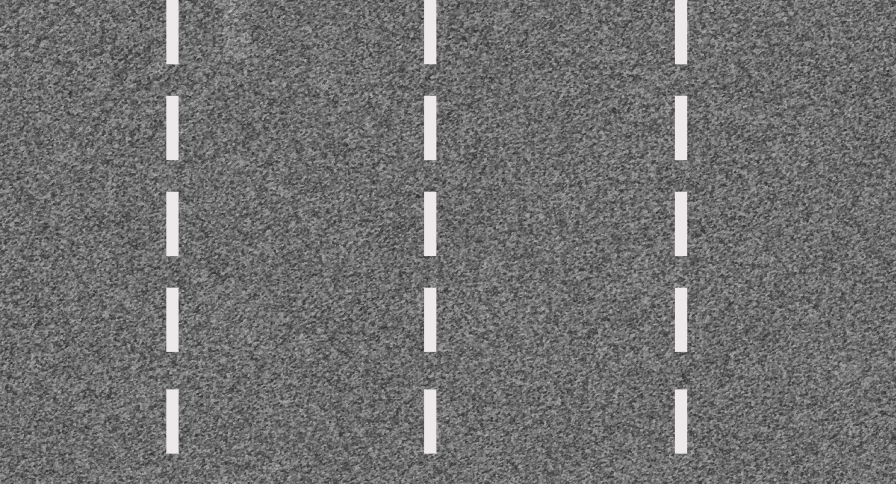
Give the GLSL for this texture, as a WebGL 2 fragment shader.

```glsl
#version 300 es
precision highp float;
// Grainy grey asphalt with three columns of five pale lane dashes.

uniform vec2 u_resolution;
out vec4 fragColor;

const vec3 ASPHALT = vec3(0.43);
const vec3 PAINT = vec3(0.93, 0.915, 0.92);
const float GRAIN_CONTRAST = 0.52;

// Lane layout, in canvas heights measured from the top left
const vec2 FIRST_DASH = vec2(0.3563, 0.0664);
const vec2 DASH_PITCH = vec2(0.5254, 0.1981);
const vec2 DASH_HALF = vec2(0.0127, 0.0664);
const vec2 LAST_DASH = vec2(2.0, 4.0);
const float MIDDLE_SHIFT = 0.0072;
const float LAST_ROW_SHIFT = 0.0121;

// Integer hash: three random values per cell
vec3 hash3(ivec2 cell, uint seed) {
    uvec3 v = uvec3(uint(cell.x + 4096), uint(cell.y + 4096), seed);
    v = v * 1664525u + 1013904223u;
    v += v.yzx * v.zxy;
    v ^= v >> 16u;
    v += v.yzx * v.zxy;
    return vec3(v >> 8u) / 16777216.0;
}

// Soft cellular noise: tones of nearby scattered grains, blended by distance
float grain(vec2 p, uint seed) {
    ivec2 base = ivec2(floor(p));
    float tone = 0.0;
    float total = 0.0;
    for (int j = -1; j <= 1; j++) {
        for (int i = -1; i <= 1; i++) {
            ivec2 cell = base + ivec2(i, j);
            vec3 h = hash3(cell, seed);
            vec2 d = vec2(cell) + h.xy - p;
            float weight = exp(-6.0 * dot(d, d));
            tone += weight * h.z;
            total += weight;
        }
    }
    return tone / total - 0.5;
}

// Broad, faint unevenness from layered sines
float mottle(vec2 p) {
    return sin(p.x * 9.0 + 2.0 * sin(p.y * 7.0)) * sin(p.y * 11.0 + sin(p.x * 13.0));
}

float boxDistance(vec2 p, vec2 halfSize) {
    vec2 d = abs(p) - halfSize;
    return length(max(d, 0.0)) + min(max(d.x, d.y), 0.0);
}

float coverage(float dist, float pixel) {
    return clamp(0.5 - dist / pixel, 0.0, 1.0);
}

// Nearest dash of the grid, with its small placement offsets
float dashDistance(vec2 p) {
    vec2 id = clamp(floor((p - FIRST_DASH) / DASH_PITCH + 0.5), vec2(0.0), LAST_DASH);
    vec2 center = FIRST_DASH + id * DASH_PITCH;
    center.x += id.x == 1.0 ? MIDDLE_SHIFT : 0.0;
    center.y += id.y == LAST_DASH.y ? LAST_ROW_SHIFT : 0.0;
    return boxDistance(p - center, DASH_HALF);
}

// Faded rectangle left by an erased dash at the top
float wornPatch(vec2 p, float pixel) {
    float shape = coverage(boxDistance(p - vec2(0.488, 0.06), vec2(0.0266, 0.061)), 4.0 * pixel);
    return shape * (0.75 + 0.25 * sin(p.y * 50.0 + p.x * 30.0));
}

void main() {
    float pixel = 1.0 / u_resolution.y;
    vec2 p = gl_FragCoord.xy * pixel;
    p.y = 1.0 - p.y;

    // Asphalt: wide sheared grains over finer speckle
    vec2 sheared = p + vec2(0.0, 0.25 * p.x);
    float speckle = 0.6 * grain(sheared * vec2(200.0, 290.0), 1u)
                  + 0.4 * grain(p * vec2(320.0, 330.0), 2u);
    vec3 color = ASPHALT + GRAIN_CONTRAST * speckle + 0.008 * mottle(p);
    color += 0.09 * wornPatch(p, pixel);

    // Lane paint
    color = mix(color, PAINT, coverage(dashDistance(p), pixel));
    fragColor = vec4(color, 1.0);
}
```
